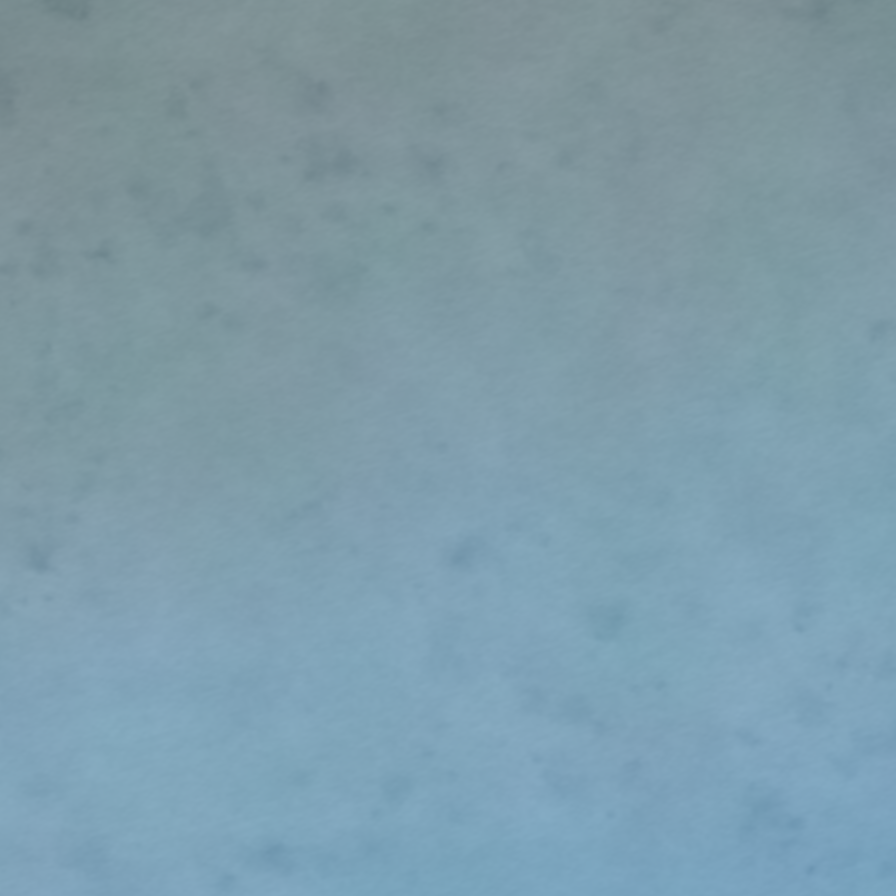
Reproduce this texture procedurally as a WebGL 1 fragment shader.

```glsl
precision highp float;
// Weathered blue-grey painted wall: a soft vertical fade with faint smudges and fine grain.
uniform vec2 u_resolution;

const vec3 GREY_TOP = vec3(0.494, 0.567, 0.582);
const vec3 GREY_TEAL = vec3(0.497, 0.592, 0.619);
const vec3 MIST_BLUE = vec3(0.504, 0.624, 0.679);
const vec3 SKY_BLUE = vec3(0.502, 0.647, 0.728);
const vec3 DEEP_BLUE = vec3(0.480, 0.642, 0.748);
const vec3 SMUDGE_TINT = vec3(1.0, 0.92, 0.85);

float hash(vec2 p) {
  vec3 q = fract(vec3(p.xyx) * 0.1031);
  q += dot(q, q.yzx + 33.33);
  return fract((q.x + q.y) * q.z);
}

vec2 hash2(vec2 p) {
  return vec2(hash(p), hash(p + 57.3));
}

float valueNoise(vec2 p) {
  vec2 cell = floor(p);
  vec2 f = fract(p);
  f = f * f * (3.0 - 2.0 * f);
  float low = mix(hash(cell), hash(cell + vec2(1.0, 0.0)), f.x);
  float high = mix(hash(cell + vec2(0.0, 1.0)), hash(cell + 1.0), f.x);
  return mix(low, high, f.y);
}

// Layered noise centred on zero.
float fbm(vec2 p) {
  float sum = 0.0;
  float amplitude = 0.5;
  for (int i = 0; i < 4; i++) {
    sum += amplitude * (valueNoise(p) - 0.5);
    p = mat2(0.8, 0.6, -0.6, 0.8) * p * 2.03 + 17.1;
    amplitude *= 0.5;
  }
  return sum;
}

// Blended colour of the wall, from grey (0) to blue (1).
vec3 wallColor(float t) {
  vec3 color = mix(GREY_TOP, GREY_TEAL, smoothstep(0.0, 0.30, t));
  color = mix(color, MIST_BLUE, smoothstep(0.20, 0.58, t));
  color = mix(color, SKY_BLUE, smoothstep(0.44, 0.78, t));
  return mix(color, DEEP_BLUE, smoothstep(0.80, 1.12, t));
}

// Soft scattered spots, one candidate per jittered cell.
float smudges(vec2 uv, float cells, float density, float seed) {
  vec2 p = uv * cells;
  p += 0.45 * vec2(fbm(uv * 38.0 + seed), fbm(uv * 38.0 + seed + 9.0));
  vec2 base = floor(p);
  float cover = 0.0;
  for (int y = -1; y <= 1; y++) {
    for (int x = -1; x <= 1; x++) {
      vec2 cell = base + vec2(float(x), float(y));
      vec2 center = cell + 0.15 + 0.7 * hash2(cell + seed);
      float present = step(hash(cell + seed + 21.0), density);
      float radius = mix(0.14, 0.34, hash(cell + seed + 43.0));
      float strength = mix(0.3, 1.0, hash(cell + seed + 71.0));
      vec2 d = (p - center) * vec2(0.9, 1.05);
      cover = max(cover, present * strength * exp(-dot(d, d) / (radius * radius)));
    }
  }
  return cover;
}

// Fine short fibres, stretched along a slightly rising direction.
float fibres(vec2 uv) {
  vec2 p = mat2(0.96, -0.28, 0.28, 0.96) * uv;
  float coarse = valueNoise(p * vec2(75.0, 165.0)) - 0.5;
  float fine = valueNoise(p * vec2(170.0, 270.0) + 31.0) - 0.5;
  return 0.55 * coarse + 0.5 * fine;
}

void main() {
  vec2 uv = gl_FragCoord.xy / u_resolution;

  // Slanted fade with a cloudy boundary.
  float cloud = fbm(uv * 4.0 + 3.0);
  float fade = 1.0 - uv.y + 0.24 * (uv.x - 0.5) + 0.18 * cloud;
  vec3 color = wallColor(fade);

  // Broad warm and cool stains.
  float stain = fbm(uv * 7.0 + 40.0);
  color += stain * vec3(0.026, -0.010, 0.014);

  // Mottled brightness and fibre grain.
  float clouding = fbm(uv * 7.0 + 260.0);
  float mottle = fbm(uv * vec2(18.0, 22.0) + 80.0);
  color += 0.022 * clouding + 0.036 * mottle + 0.024 * fibres(uv);

  // Smudges gather in loose groups.
  float groups = smoothstep(-0.18, 0.16, fbm(uv * 5.0 + 120.0));
  float spots = smudges(uv, 15.0, 0.38, 5.0) + 0.8 * smudges(uv, 29.0, 0.24, 160.0);
  float patches = smoothstep(0.05, 0.30, fbm(uv * vec2(20.0, 24.0) + 200.0));
  color -= SMUDGE_TINT * groups * (0.052 * spots + 0.026 * patches);

  // Gentle darkening toward the upper corners.
  float corner = smoothstep(0.25, 0.5, abs(uv.x - 0.5)) * smoothstep(0.6, 1.0, uv.y);
  color -= 0.018 * corner;

  gl_FragColor = vec4(color + 0.003, 1.0);
}
```
